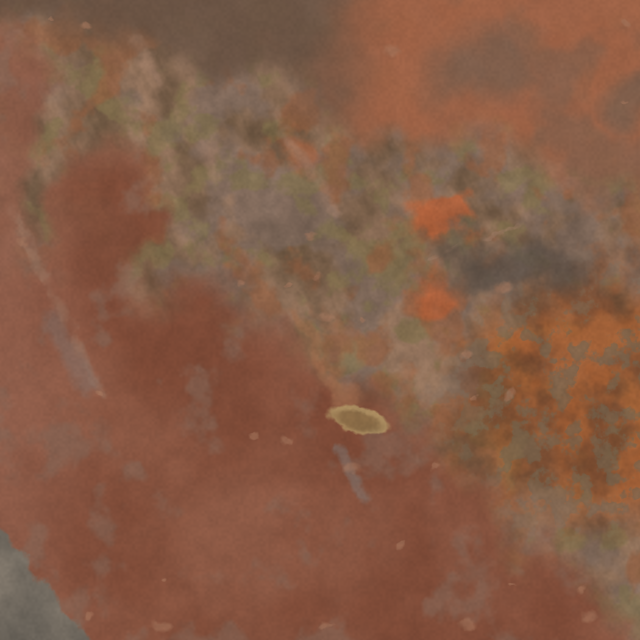
This texture is drawn by a three.js fragment shader. Its source:

```glsl
// Weathered red-brown rock face with an olive lichen band, rust patches and slanted streaks.
varying vec2 vUv;

float hash(vec2 p) {
  vec3 h = fract(vec3(p.xyx) * vec3(0.1031, 0.1030, 0.0973));
  h += dot(h, h.yzx + 33.33);
  return fract((h.x + h.y) * h.z);
}

float noise(vec2 p) {
  vec2 cell = floor(p);
  vec2 f = fract(p);
  f = f * f * (3.0 - 2.0 * f);
  float low = mix(hash(cell), hash(cell + vec2(1.0, 0.0)), f.x);
  float high = mix(hash(cell + vec2(0.0, 1.0)), hash(cell + vec2(1.0)), f.x);
  return mix(low, high, f.y);
}

float fbm(vec2 p) {
  float sum = 0.0;
  float gain = 0.52;
  for (int i = 0; i < 4; i++) {
    sum += gain * noise(p);
    p = mat2(1.6, 1.2, -1.2, 1.6) * p + 17.3;
    gain *= 0.52;
  }
  return sum;
}

// Soft ellipse: 1 in the middle, fading to 0 past its radius
float blob(vec2 p, vec2 center, vec2 radius, float softness) {
  float d = length((p - center) / radius);
  return 1.0 - smoothstep(1.0 - softness, 1.0 + softness, d);
}

// Soft line from a to b
float scratch(vec2 p, vec2 a, vec2 b, float width) {
  vec2 ab = b - a;
  float t = clamp(dot(p - a, ab) / dot(ab, ab), 0.0, 1.0);
  return 1.0 - smoothstep(0.2 * width, width, length(p - a - ab * t));
}

// Sparse pale flecks, at most one per grid cell
float flecks(vec2 p, float cells, float chance) {
  vec2 id = floor(p * cells);
  vec2 center = 0.3 + 0.4 * vec2(hash(id + 5.0), hash(id + 9.0));
  float size = mix(0.08, 0.22, hash(id + 13.0));
  return step(hash(id), chance) * blob(fract(p * cells), center, vec2(size, 0.7 * size), 0.5);
}

void main() {
  vec2 p = vUv;
  vec2 wobble = vec2(fbm(p * 9.0), fbm(p * 9.0 + 31.0)) - 0.5;
  vec2 ripple = vec2(fbm(p * 38.0 + 4.0), fbm(p * 38.0 + 57.0)) - 0.5;
  vec2 q = p + 0.13 * wobble + 0.035 * ripple;
  vec2 slant = vec2(dot(p, vec2(0.89, 0.45)), dot(p, vec2(0.45, -0.89)));
  float streak = fbm(slant * vec2(30.0, 7.0) + 3.0);
  float broad = fbm(p * 6.0 + 71.0);
  float mottle = fbm(p * 19.0 + 11.0);
  float fine = fbm(p * 48.0 + 23.0);

  // Red-brown stone, paler towards the left edge
  vec3 redStone = mix(vec3(0.485, 0.285, 0.21), vec3(0.55, 0.35, 0.27), smoothstep(0.25, 0.75, broad));
  redStone = mix(redStone, vec3(0.57, 0.38, 0.31), 0.5 * (1.0 - smoothstep(0.0, 0.22, q.x)));
  redStone = mix(redStone, vec3(0.51, 0.39, 0.33), 0.6 * smoothstep(0.56, 0.78, mottle));
  vec3 color = redStone;

  // Olive and grey lichen, crossing from upper left to lower right
  vec3 lichen = mix(vec3(0.41, 0.33, 0.25), vec3(0.58, 0.46, 0.37), smoothstep(0.25, 0.7, 0.5 * (mottle + streak)));
  lichen = mix(lichen, vec3(0.49, 0.42, 0.38), 0.65 * smoothstep(0.45, 0.65, fbm(p * 14.0 + 43.0)));
  lichen = mix(lichen, vec3(0.49, 0.44, 0.29), 0.6 * smoothstep(0.5, 0.68, fbm(p * 25.0 + 83.0)));
  lichen = mix(lichen, vec3(0.57, 0.36, 0.24), 0.6 * smoothstep(0.54, 0.7, fbm(p * 17.0 + 97.0)));
  float lowerEdge = 0.62 - 0.15 * q.x - 0.5 * q.x * q.x;
  float band = smoothstep(-0.05, 0.06, q.y - lowerEdge);
  band *= 1.0 - 0.9 * blob(q, vec2(0.16, 0.64), vec2(0.06, 0.13), 0.35);
  band *= 1.0 - 0.85 * blob(q, vec2(0.0, 0.78), vec2(0.05, 0.22), 0.5);
  color = mix(color, lichen, 0.93 * band);

  // Rust crust at the right, broken by dark pits
  vec3 rust = mix(vec3(0.47, 0.28, 0.17), vec3(0.66, 0.37, 0.19), smoothstep(0.3, 0.65, mottle));
  rust = mix(rust, vec3(0.42, 0.36, 0.28), 0.75 * smoothstep(0.5, 0.66, fine));
  float crust = blob(q, vec2(0.94, 0.38), vec2(0.22, 0.19), 0.45);
  color = mix(color, rust, 0.8 * crust);
  float spots = blob(q, vec2(0.68, 0.65), vec2(0.05, 0.025), 0.35);
  spots = max(spots, blob(q, vec2(0.65, 0.55), vec2(0.035, 0.03), 0.5));
  spots = max(spots, 0.6 * blob(q, vec2(0.48, 0.77), vec2(0.03), 0.5));
  color = mix(color, vec3(0.70, 0.37, 0.22), 0.8 * spots);
  float shade = blob(q, vec2(0.78, 0.59), vec2(0.11, 0.04), 0.6);
  color = mix(color, vec3(0.34, 0.30, 0.27), 0.75 * shade);

  // Smooth, out-of-focus top: dark brown, then orange to the right
  vec2 soft = p + 0.12 * wobble;
  float far = smoothstep(-0.03, 0.04, soft.y - 0.98 + 0.28 * soft.x);
  vec3 haze = mix(vec3(0.41, 0.32, 0.26), vec3(0.62, 0.38, 0.27), smoothstep(0.46, 0.62, soft.x));
  float smudge = max(blob(soft, vec2(0.75, 0.88), vec2(0.06, 0.05), 0.7), blob(soft, vec2(0.97, 0.85), vec2(0.05, 0.03), 0.7));
  smudge = max(smudge, 0.7 * smoothstep(0.5, 0.68, fbm(p * 8.0 + 19.0)));
  haze = mix(haze, vec3(0.45, 0.36, 0.30), 0.75 * smudge);
  color = mix(color, haze, 0.92 * far);

  // Slanted scrapes
  vec2 bent = p + 0.025 * ripple;
  float pale = scratch(bent, vec2(0.01, 0.69), vec2(0.16, 0.38), 0.012);
  pale = max(pale, scratch(bent, vec2(0.21, 0.94), vec2(0.34, 0.72), 0.016));
  pale = max(pale, scratch(bent, vec2(0.43, 0.82), vec2(0.53, 0.66), 0.014));
  pale = max(pale, scratch(bent, vec2(0.67, 0.595), vec2(0.81, 0.645), 0.005));
  color = mix(color, vec3(0.60, 0.47, 0.39), 0.5 * pale * smoothstep(0.25, 0.5, mottle));
  float grey = scratch(bent, vec2(0.53, 0.30), vec2(0.57, 0.22), 0.013);
  grey = max(grey, 0.8 * scratch(bent, vec2(0.08, 0.50), vec2(0.14, 0.40), 0.025));
  color = mix(color, vec3(0.50, 0.43, 0.40), 0.65 * grey);
  color = mix(color, vec3(0.62, 0.42, 0.30), 0.6 * scratch(q, vec2(0.47, 0.48), vec2(0.53, 0.38), 0.025));

  // Flecks, grey slab in the corner and one straw-coloured chip
  color = mix(color, vec3(0.64, 0.46, 0.36), 0.55 * flecks(bent, 17.0, 0.09));
  float slab = 1.0 - smoothstep(-0.006, 0.006, p.x + 0.72 * p.y - 0.13 + 0.04 * ripple.x);
  color = mix(color, mix(vec3(0.36, 0.34, 0.31), vec3(0.52, 0.48, 0.43), mottle), slab);
  vec2 chipAt = p + 0.02 * ripple + vec2(0.0, 0.2 * (p.x - 0.56));
  float chip = blob(chipAt, vec2(0.56, 0.345), vec2(0.045, 0.021), 0.12);
  float hollow = blob(chipAt, vec2(0.557, 0.342), vec2(0.034, 0.014), 0.3);
  color = mix(color, mix(vec3(0.67, 0.56, 0.38), vec3(0.54, 0.43, 0.28), hollow), 0.9 * chip);

  // Surface relief and fine grain
  float relief = mix(0.10, 0.22, band) * (1.0 - 0.7 * far);
  color *= 1.0 + relief * (fine - 0.48) + 0.05 * (noise(p * 230.0) - 0.5);
  gl_FragColor = vec4(color, 1.0);
}
```
